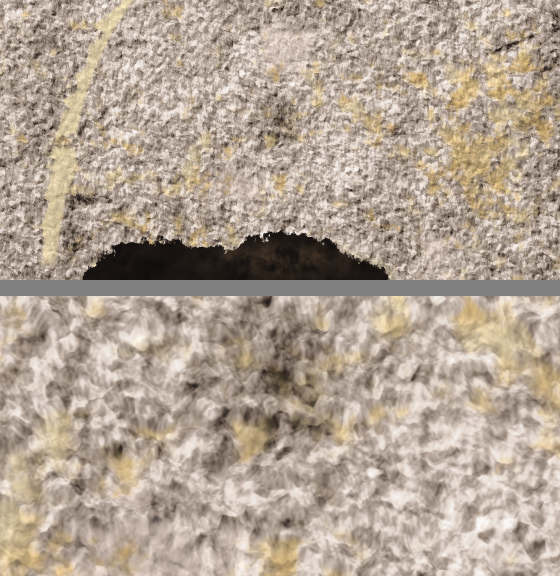
Top, the full canvas; bottom, a detail of the centre.
Write a Shadertoy shader that draws this texture.

```glsl
// Glittering grey rock face with ochre stains, a pale vein and a dark hollow below.

const vec3 SHADOW = vec3(0.15, 0.12, 0.11);
const vec3 UMBER  = vec3(0.41, 0.35, 0.31);
const vec3 STONE  = vec3(0.59, 0.53, 0.48);
const vec3 SILVER = vec3(0.73, 0.67, 0.63);
const vec3 GLINT  = vec3(0.89, 0.84, 0.80);
const vec3 OCHRE  = vec3(0.82, 0.66, 0.37);
const vec3 CREAM  = vec3(0.89, 0.82, 0.66);
const vec3 CHALK  = vec3(0.86, 0.79, 0.75);

float hash(vec2 p) {
    return fract(sin(dot(p, vec2(127.1, 311.7))) * 43758.55);
}

float noise(vec2 p) {
    vec2 i = floor(p), f = fract(p);
    f = f * f * (3.0 - 2.0 * f);
    return mix(mix(hash(i), hash(i + vec2(1, 0)), f.x),
               mix(hash(i + vec2(0, 1)), hash(i + vec2(1, 1)), f.x), f.y);
}

float fbm(vec2 p, float gain) {
    float sum = 0.0, amp = 1.0, total = 0.0;
    for (int i = 0; i < 4; i++) {
        sum += amp * noise(p);
        total += amp;
        amp *= gain;
        p = mat2(1.6, 1.2, -1.2, 1.6) * p + 7.3;
    }
    return sum / total;
}

// Random brightness per crystal, blended softly across cell borders
float facets(vec2 p) {
    vec2 cell = floor(p);
    float sum = 0.0, total = 0.0;
    for (int y = -1; y <= 1; y++)
    for (int x = -1; x <= 1; x++) {
        vec2 c = cell + vec2(x, y);
        vec2 d = c + vec2(hash(c), hash(c + 31.7)) - p;
        float w = exp(-14.0 * dot(d, d));
        sum += w * hash(c + 74.2);
        total += w;
    }
    return sum / total;
}

// Soft elliptical spot
float spot(vec2 p, vec2 center, vec2 radius) {
    vec2 d = (p - center) / radius;
    return exp(-dot(d, d));
}

float segment(vec2 p, vec2 a, vec2 b) {
    vec2 d = b - a;
    return length(p - a - d * clamp(dot(p - a, d) / dot(d, d), 0.0, 1.0));
}

vec3 rockRamp(float t) {
    vec3 c = mix(SHADOW, UMBER, clamp(t * 4.0, 0.0, 1.0));
    c = mix(c, STONE, clamp(t * 4.0 - 1.0, 0.0, 1.0));
    c = mix(c, SILVER, clamp(t * 4.0 - 2.0, 0.0, 1.0));
    c = mix(c, GLINT, clamp(t * 4.0 - 3.0, 0.0, 1.0));
    return mix(c, vec3(1.0), clamp(t * 2.0 - 2.0, 0.0, 0.8));
}

float hollowHeight(float x) {
    float d = (x - 0.85) / 0.57;
    return 0.15 * sqrt(max(1.0 - d * d, 0.0)) + 0.032 * cos((x - 1.05) * 11.0)
         - 0.12 * smoothstep(0.9, 1.15, abs(d));
}

float veinMask(vec2 p, float wobble) {
    float center = 0.165 + 0.13 * p.y + 0.155 * pow(p.y, 4.0);
    float halfWidth = 0.027 + 0.025 * spot(p, vec2(0.22, 0.4), vec2(0.3, 0.07));
    float d = abs(p.x - center + wobble * 0.05) - halfWidth - wobble * 0.04;
    float gap = smoothstep(0.012, 0.03, abs(p.y - 0.5 + wobble * 0.06));
    return smoothstep(0.008, -0.008, d) * gap * smoothstep(0.03, 0.09, p.y);
}

void mainImage(out vec4 fragColor, in vec2 fragCoord) {
    vec2 p = fragCoord / iResolution.y;
    float broad = fbm(p * 5.0 + 3.1, 0.55) - 0.5;
    float ragged = fbm(p * 22.0 + 11.0, 0.6) - 0.5;
    vec2 warped = p + 0.03 * vec2(broad, ragged);

    // Grain: slopes lit from the upper left, plus crystal facets
    vec2 toLight = vec2(-0.006, 0.008);
    float relief = fbm(warped * 36.0, 0.75) - fbm((warped + toLight) * 36.0, 0.75);
    float lumps = fbm(warped * 11.0, 0.5) - fbm((warped + toLight * 2.5) * 11.0, 0.5);
    float facet = facets(warped * 62.0) - 0.5;
    float tone = 0.70 + 0.5 * facet + 1.3 * relief + 0.7 * lumps + 0.45 * broad;

    // Crevices and shaded dents
    float crevice = spot(p, vec2(1.0, 0.58), vec2(0.05, 0.13))
                  + spot(p, vec2(1.42, 0.53), vec2(0.04, 0.025))
                  + spot(p, vec2(1.97, 0.82), vec2(0.035, 0.16))
                  + spot(p, vec2(0.31, 0.29), vec2(0.09, 0.02))
                  + spot(p, vec2(0.26, 0.16), vec2(0.02, 0.07));
    tone -= crevice * (0.35 + 1.1 * ragged);
    float scratch = segment(p, vec2(1.76, 0.81), vec2(1.9, 0.87)) + ragged * 0.012;
    tone -= 0.5 * smoothstep(0.011, 0.002, scratch);
    vec3 color = rockRamp(tone);
    float shade = clamp(0.85 + 0.4 * (tone - 0.7), 0.3, 1.15);
    float softShade = mix(1.0, shade, 0.6) + 0.08;

    // Powdery pale patches
    float chalk = spot(p, vec2(1.04, 0.84), vec2(0.13, 0.15))
                + spot(p, vec2(0.82, 0.36), vec2(0.15, 0.12))
                + spot(p, vec2(1.57, 0.1), vec2(0.1, 0.12));
    chalk = smoothstep(0.4, 0.9, chalk + 1.6 * ragged + 0.5 * broad);
    color = mix(color, CHALK * softShade, 0.65 * chalk);

    // Ochre stains gather in zones and follow thin winding ridges
    float zone = spot(p, vec2(1.75, 0.5), vec2(0.26, 0.4))
               + 0.8 * spot(p, vec2(0.55, 0.4), vec2(0.28, 0.13))
               + 0.7 * spot(p, vec2(0.38, 0.17), vec2(0.1, 0.1))
               + 0.7 * spot(p, vec2(1.02, 0.32), vec2(0.04, 0.13))
               + 0.5 * spot(p, vec2(1.15, 0.65), vec2(0.25, 0.15));
    float ridge = 1.0 - 5.0 * abs(fbm(p * 7.0 + 19.0, 0.6) - 0.5);
    float stain = smoothstep(0.62, 1.12, 0.5 * zone + 0.45 * ridge + 1.5 * ragged + 0.2);
    color = mix(color, mix(OCHRE, CREAM, noise(p * 18.0)) * shade * 1.08, 0.8 * stain);

    // Pale mineral vein
    color = mix(color, CREAM * softShade, 0.88 * veinMask(p, ragged));

    // Hollow with a lit, crumbly rim and faint brown depth
    float above = p.y - hollowHeight(p.x) + 0.09 * ragged + 0.03 * relief;
    float rim = smoothstep(0.05, 0.01, above) * smoothstep(1.1, 1.3, p.x);
    color = mix(color, CREAM * shade, 0.5 * rim * step(p.x, 1.5));
    float brown = spot(p, vec2(1.0, 0.07), vec2(0.25, 0.06)) * (0.5 + 2.0 * ragged);
    vec3 depth = SHADOW * (0.6 + 0.8 * lumps) + vec3(0.24, 0.19, 0.12) * max(brown, 0.0);
    color = mix(depth, color, smoothstep(-0.006, 0.008, above));

    fragColor = vec4(clamp(color, 0.0, 1.0), 1.0);
}
```
